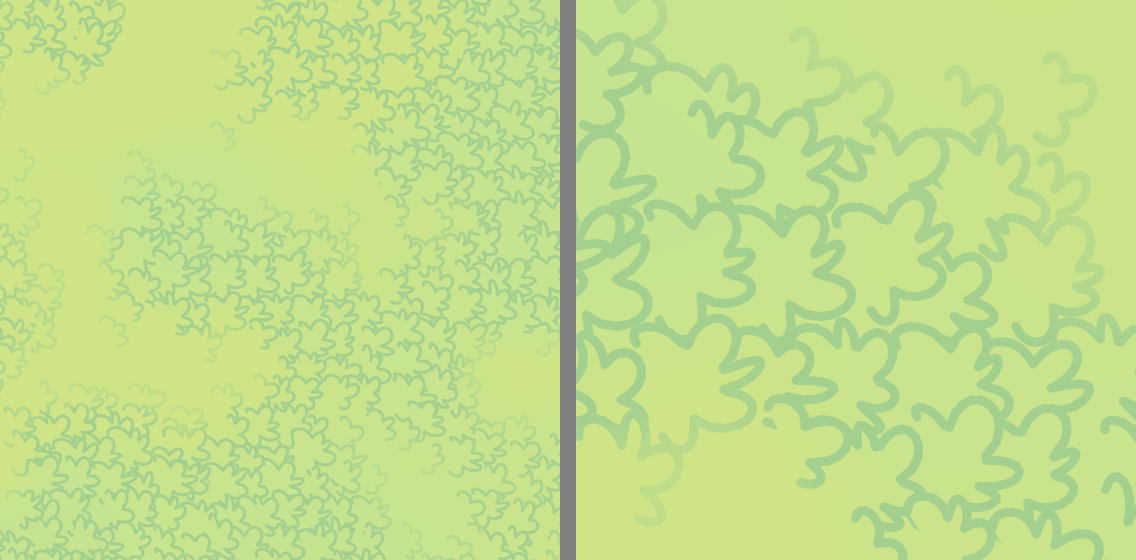
Left, the full canvas; right, a detail of the centre.
Give the GLSL for this pattern, as a Shadertoy shader.

```glsl
// Soft foliage: scalloped leaf-tuft outlines scattered on a lime ground.
// Each jittered grid cell holds one open, fingered curve; nearer tufts hide
// the lines behind them, and a broad noise thins and fades the growth.

float hash(vec2 p) {
    vec3 q = fract(vec3(p.xyx) * 0.1031);
    q += dot(q, q.yzx + 33.33);
    return fract((q.x + q.y) * q.z);
}

float noise(vec2 p) {
    vec2 i = floor(p), f = fract(p);
    f = f * f * (3.0 - 2.0 * f);
    return mix(mix(hash(i), hash(i + vec2(1, 0)), f.x),
               mix(hash(i + vec2(0, 1)), hash(i + vec2(1, 1)), f.x), f.y);
}

// How thickly the foliage grows at a place
float growth(vec2 p) {
    return 0.7 * noise(p * 5.0 + 7.3) + 0.3 * noise(p * 10.0 + 31.7);
}

float segmentDistance(vec2 p, vec2 a, vec2 b) {
    vec2 ab = b - a;
    return length(p - a - ab * clamp(dot(p - a, ab) / dot(ab, ab), 0.0, 1.0));
}

// Point on a tuft outline: rounded fingers around an arc, hooked at both ends
vec2 outline(float t, float radius, float fingers, float turn, vec2 id) {
    float u = mix(0.22, fingers - 0.2, t);
    float reach = 0.32 + 0.26 * hash(id + 5.0 * floor(u) + 3.0);
    float lobe = pow(abs(sin(u * 3.14159)), 0.8);
    float span = 2.6 + 0.32 * fingers;
    float warp = 0.18 * sin(u * 2.3 + 6.28 * turn);
    float angle = span * (0.5 - u / fingers) + warp + 0.2 * lobe + turn;
    return radius * (0.43 + reach * lobe) * vec2(cos(angle), sin(angle)) * vec2(1.12, 1.0);
}

// x: distance to the stroke, y: signed distance to the closed body
vec2 tuft(vec2 p, float radius, float fingers, float turn, vec2 id) {
    float stroke = 1.0, body = 1.0, side = 1.0;
    float steps = fingers * 9.0;
    vec2 a = outline(1.0, radius, fingers, turn, id);
    for (float i = 0.0; i <= steps; i++) {
        vec2 b = outline(i / steps, radius, fingers, turn, id);
        float d = segmentDistance(p, a, b);
        body = min(body, d);
        if (i > 0.0) stroke = min(stroke, d);
        if ((a.y > p.y) != (b.y > p.y) &&
            p.x < a.x + (b.x - a.x) * (p.y - a.y) / (b.y - a.y)) side = -side;
        a = b;
    }
    return vec2(stroke, side * body);
}

void mainImage(out vec4 fragColor, in vec2 fragCoord) {
    vec2 uv = fragCoord / iResolution.y;
    float pixel = 0.8 / iResolution.y;
    float cells = 19.0;
    vec2 home = floor(uv * cells);
    float ink = 0.0;

    // Upper right first, so that lower left tufts lie on top
    for (float y = 1.0; y >= -1.0; y--) {
        for (float x = 1.0; x >= -1.0; x--) {
            vec2 id = home + vec2(x, y) + 50.0;
            vec2 jitter = vec2(hash(id + 11.0), hash(id + 47.0)) - 0.5;
            vec2 center = (id - 50.0 + 0.5 + 0.6 * jitter) / cells;
            float density = growth(center);
            if (density < 0.28 + 0.16 * hash(id + 83.0)) continue;

            float size = clamp(0.65 * hash(id + 19.0) + 1.6 * (density - 0.3), 0.0, 0.99);
            float radius = mix(0.029, 0.048, size);
            vec2 p = uv - center;
            if (length(p) > radius * 1.15 + 0.006) continue;

            float fingers = 3.0 + floor(size * 3.0);
            float turn = 0.1 + 0.9 * (hash(id + 29.0) - 0.5);
            vec2 d = tuft(p, radius, fingers, turn, id);
            ink *= smoothstep(-pixel, pixel, d.y);
            ink = max(ink, 1.0 - smoothstep(0.0027 - pixel, 0.0027 + pixel, d.x));
        }
    }

    // Lime ground with cooler, hazy patches
    float haze = 0.6 * noise(uv * 3.0 + 2.0) + 0.4 * growth(uv);
    vec3 lime = vec3(0.81, 0.895, 0.525);
    vec3 mint = vec3(0.775, 0.895, 0.565);
    vec3 leafGreen = vec3(0.645, 0.815, 0.56);
    vec3 color = mix(lime, mint, smoothstep(0.42, 0.78, haze));

    // Strokes fade where the growth is sparse
    float strength = mix(0.35, 1.0, smoothstep(0.3, 0.52, growth(uv)));
    fragColor = vec4(mix(color, leafGreen, ink * strength), 1.0);
}
```
